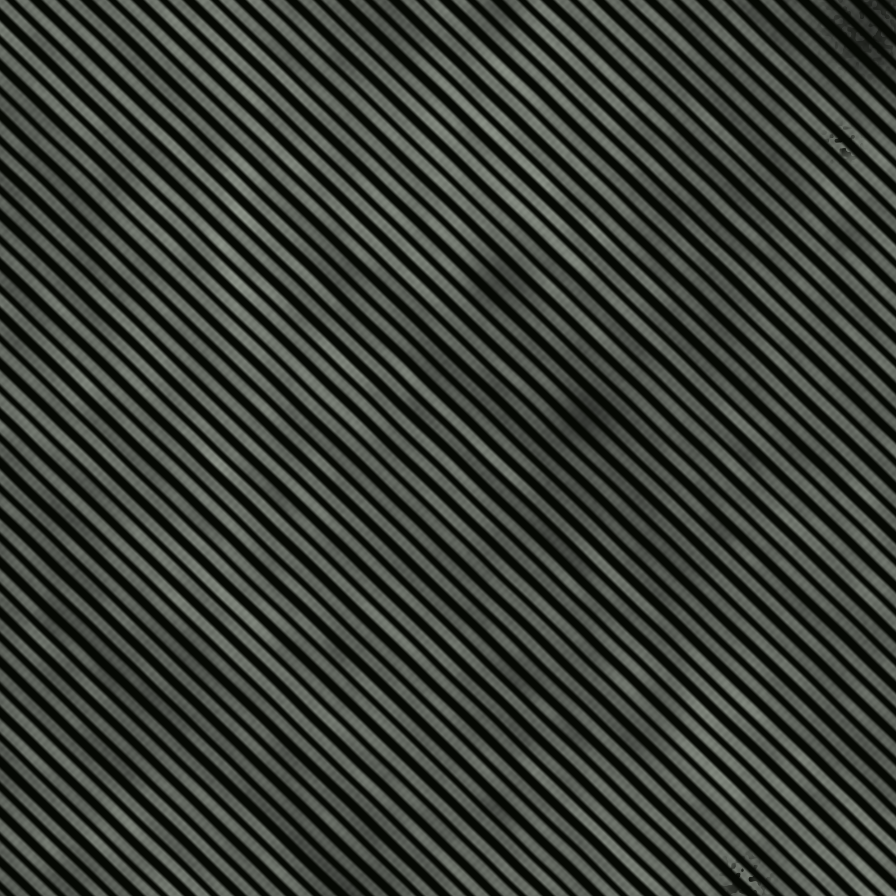
Give the GLSL for this texture, as a Shadertoy shader.

```glsl
const vec2 REPEATS = vec2(35.0, 36.0);   // stripes across and down
const vec3 GROOVE = vec3(0.02, 0.03, 0.01);
const vec3 RIDGE = vec3(0.39, 0.41, 0.38);

float hash(vec2 p) {
    vec3 q = fract(p.xyx * vec3(0.1031, 0.103, 0.0973));
    q += dot(q, q.yzx + 33.33);
    return fract((q.x + q.y) * q.z);
}

float noise(vec2 p) {
    vec2 i = floor(p), f = fract(p);
    f = f * f * (3.0 - 2.0 * f);
    float low = mix(hash(i), hash(i + vec2(1, 0)), f.x);
    float high = mix(hash(i + vec2(0, 1)), hash(i + vec2(1, 1)), f.x);
    return mix(low, high, f.y);
}

float fbm(vec2 p) {
    float sum = 0.0, gain = 0.5;
    for (int i = 0; i < 4; i++) {
        sum += gain * noise(p);
        p = p * 2.03 + 17.0;
        gain *= 0.5;
    }
    return sum / 0.9375;
}

// Ridge coverage: wide grooves on even stripes, narrow ones on odd
float ridges(float phase, float wide, float narrow, float soft) {
    float index = floor(phase + 0.5);
    float halfWidth = mix(wide, narrow, mod(index, 2.0));
    halfWidth += 0.03 * (hash(vec2(index, 7.0)) - 0.5);
    return smoothstep(halfWidth - soft, halfWidth + soft, abs(phase - index));
}

float spot(vec2 p, vec2 centre, float radius) {
    vec2 d = (p - centre) / radius;
    return exp(-dot(d, d));
}

void mainImage(out vec4 fragColor, in vec2 fragCoord) {
    vec2 uv = fragCoord / iResolution.xy;

    // Diagonal stripe coordinates, almost straight
    vec2 across = normalize(REPEATS);
    float along = dot(uv, vec2(across.y, -across.x));
    float phase = dot(uv, REPEATS) + 0.6 + 0.05 * (noise(uv * 20.0) - 0.5);
    float pixel = length(REPEATS / iResolution.xy);
    float ridge = ridges(phase, 0.26, 0.18, max(0.11, 0.6 * pixel));

    // Uneven light: broad patches, streaks along each ridge, fine weave
    float shade = 1.0 + 0.58 * (fbm(uv * 5.0 + 3.0) - 0.5);
    shade += 0.28 * (noise(vec2(along * 24.0, floor(phase) * 5.3)) - 0.5);
    shade += 0.18 * (hash(vec2(floor(phase), 3.0)) - 0.5);
    vec2 weave = sin(uv * 6.2832 * 96.0);
    shade += 0.07 * weave.x * weave.y + 0.10 * (noise(uv * 170.0) - 0.5);

    // Pale upright smear
    float smear = exp(-pow((uv.x - 0.265) / 0.035, 2.0));
    shade += 0.16 * smear * smoothstep(0.15, 0.55, uv.y);

    // Soft stains: centre, radius, strength
    vec4 stains[5] = vec4[5](
        vec4(0.65, 0.53, 0.035, 0.40), vec4(0.57, 0.69, 0.040, 0.32),
        vec4(0.97, 0.97, 0.055, 0.40), vec4(0.73, 0.19, 0.040, 0.25),
        vec4(0.56, 0.99, 0.025, 0.35));
    for (int i = 0; i < 5; i++)
        shade *= 1.0 - stains[i].w * spot(uv, stains[i].xy, stains[i].z);

    // Clusters of small dark specks
    float cluster = spot(uv, vec2(0.83, 0.018), 0.022)
                  + spot(uv, vec2(0.94, 0.84), 0.016)
                  + 0.5 * spot(uv, vec2(0.97, 0.97), 0.045);
    float speck = smoothstep(0.50, 0.68, noise(uv * 210.0)) * min(cluster, 1.0);

    vec3 color = mix(GROOVE, RIDGE * shade, ridge);
    color = mix(color, GROOVE, 0.9 * speck);
    fragColor = vec4(clamp(color, 0.0, 1.0), 1.0);
}
```
